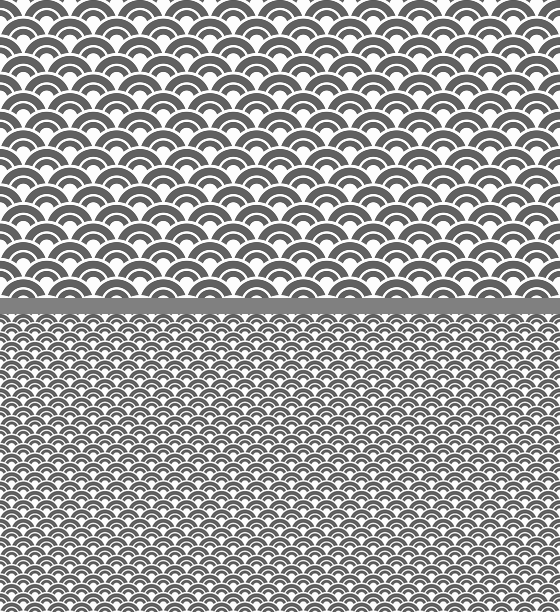
Top, the tile; bottom, the same tile 2 across and 2 down.
A WebGL 2 fragment shader for this pattern:

```glsl
#version 300 es
precision highp float;
// Seigaiha waves: overlapping scales of two grey arcs on white, in staggered rows.

#define COLUMNS 12.0       // scales across
#define ROWS 16.0          // rows up the canvas, even so that the stagger wraps
#define ROW_STEP 0.4       // row spacing, in scale widths
#define ROW_SHIFT -0.25    // height of the lowest centres, in rows
#define OUTLINE_RADIUS 0.5625
#define OUTER_ARC vec2(0.333, 0.5)     // inner and outer radius
#define INNER_ARC vec2(0.156, 0.281)
#define RIM_WIDTH 0.021    // slightly darker border of each arc
#define PAPER vec3(0.992)
#define INK vec3(0.38)
#define RIM_INK vec3(0.35)

uniform vec2 u_resolution;
out vec4 outColor;

// Signed distance to a ring given by its inner and outer radius.
float ringDistance(float r, vec2 radii) {
    return max(radii.x - r, r - radii.y);
}

// Smooth coverage of a shape, one pixel wide at the edge.
float coverage(float d, float pixel) {
    return 1.0 - smoothstep(-0.5 * pixel, 0.5 * pixel, d);
}

// Colour of one scale at distance r from its centre.
vec3 scaleColor(float r, float pixel) {
    float d = min(ringDistance(r, OUTER_ARC), ringDistance(r, INNER_ARC));
    float core = coverage(d + RIM_WIDTH, 0.5 * pixel);
    return mix(PAPER, mix(RIM_INK, INK, core), coverage(d, pixel));
}

void main() {
    // x in scale widths, y in rows
    vec2 p = gl_FragCoord.xy / u_resolution * vec2(COLUMNS, ROWS);
    float pixel = COLUMNS / u_resolution.x;
    float nearestRow = floor(p.y - ROW_SHIFT);

    // Paint from the top down, so that lower rows cover upper ones.
    vec3 color = PAPER;
    for (int i = 2; i >= -1; i--) {
        float row = nearestRow + float(i);
        float stagger = 0.5 * mod(row, 2.0);
        vec2 toCenter = vec2(fract(p.x + stagger) - 0.5,
                             (p.y - row - ROW_SHIFT) * ROW_STEP);
        float r = length(toCenter);
        color = mix(color, scaleColor(r, pixel), coverage(r - OUTLINE_RADIUS, pixel));
    }
    outColor = vec4(color, 1.0);
}
```
